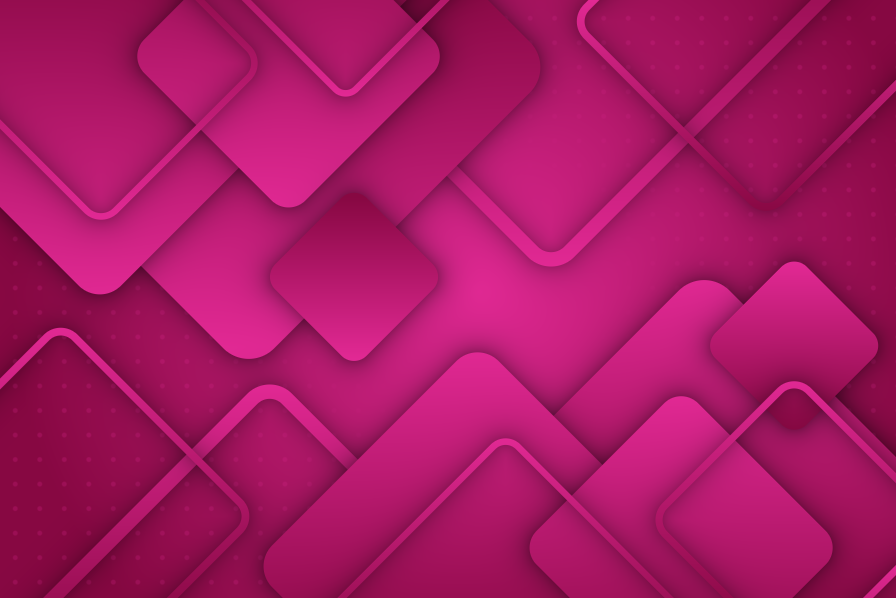
Reproduce this background procedurally as a Shadertoy shader.

```glsl
const vec3 DARK = vec3(0.53, 0.03, 0.26);
const vec3 BRIGHT = vec3(0.885, 0.16, 0.58);

// Rounded box turned by 45 degrees.
// edges = (min x+y, max x+y, min x-y, max x-y)
float diamond(vec2 p, vec4 edges, float radius) {
    vec2 q = vec2(p.x + p.y, p.x - p.y);
    vec2 center = 0.5 * (edges.xz + edges.yw);
    vec2 halfSize = 0.5 * (edges.yw - edges.xz);
    vec2 d = (abs(q - center) - halfSize) * 0.70711 + radius;
    return length(max(d, 0.0)) + min(max(d.x, d.y), 0.0) - radius;
}

// Lays a shape over its soft shadow; ramp = heights of dark and bright
void paint(inout vec3 color, float d, float y, vec2 ramp, float shadow) {
    float pixel = 100.0 / iResolution.y;
    float t = clamp((y - ramp.x) / (ramp.y - ramp.x), 0.0, 1.0);
    color *= 1.0 - shadow * exp(-max(d, 0.0) / 2.0);
    color = mix(color, mix(DARK, BRIGHT, t), clamp(0.5 - d / pixel, 0.0, 1.0));
}

void panel(inout vec3 color, vec2 p, vec4 edges, float radius, vec2 ramp) {
    paint(color, diamond(p, edges, radius), p.y, ramp, 0.32);
}

void frame(inout vec3 color, vec2 p, vec4 edges, float radius, float width, vec2 ramp) {
    float d = diamond(p, edges, radius);
    paint(color, abs(d + 0.5 * width) - 0.5 * width, p.y, ramp, 0.24);
}

void mainImage(out vec4 fragColor, in vec2 fragCoord) {
    // Percent of the canvas height, y pointing down from the top
    vec2 p = vec2(fragCoord.x, iResolution.y - fragCoord.y) * 100.0 / iResolution.y;

    // Radial glow
    float reach = length(p - vec2(80.0, 48.8));
    vec3 color = mix(BRIGHT, DARK, clamp(reach / 78.0, 0.0, 1.0));

    // Dot grid, fading out towards the glow
    float dotDistance = length(mod(p - vec2(0.5, 1.0), 4.1) - 2.05);
    float dots = 1.0 - smoothstep(0.25, 0.55, dotDistance);
    color = mix(color, BRIGHT, 0.22 * dots * smoothstep(15.0, 50.0, reach));

    // Upper right frames
    frame(color, p, vec4(-100, 139, 45.3, 300), 5.5, 2.4, vec2(-15, 45));
    frame(color, p, vec4(98.4, 165, 91.2, 300), 4.0, 1.3, vec2(36, 0));

    // Upper left panels and frames
    panel(color, p, vec4(-100, 104.1, -20.9, 81.6), 6.0, vec2(-4, 58));
    panel(color, p, vec4(-100, 68, -34.6, 100), 5.0, vec2(-9, 50));
    panel(color, p, vec4(30.7, 84.6, 11.9, 65.8), 4.0, vec2(-20, 35));
    frame(color, p, vec4(-100, 55.3, -21.5, 34.2), 4.0, 1.1, vec2(-10, 37));
    frame(color, p, vec4(-100, 75.2, 40.4, 200), 3.0, 1.1, vec2(-15, 16));
    panel(color, p, vec4(90.2, 120.8, -2.4, 28.2), 3.0, vec2(33, 60));

    // Lower left frames
    frame(color, p, vec4(107.2, 300, -200, -17), 5.3, 2.4, vec2(110, 64));
    frame(color, p, vec4(63.3, 129.7, -200, -43), 4.0, 1.3, vec2(105, 54));

    // Lower right panels and frames
    panel(color, p, vec4(162.1, 400, -100, 73.4), 6.0, vec2(105, 46));
    panel(color, p, vec4(136.7, 300, -52.7, 23), 5.0, vec2(110, 58));
    panel(color, p, vec4(175.3, 205.9, 59.7, 90.3), 3.0, vec2(72, 44));
    panel(color, p, vec4(178.5, 232.5, -4.7, 49.3), 4.0, vec2(116, 66));
    frame(color, p, vec4(156.4, 400, -200, 12.7), 3.5, 1.1, vec2(110, 73));
    frame(color, p, vec4(194.9, 400, 21, 70.7), 4.0, 1.2, vec2(104, 63));
    frame(color, p, vec4(244.3, 500, -100, 200), 4.0, 1.2, vec2(120, 94));

    fragColor = vec4(color, 1.0);
}
```
